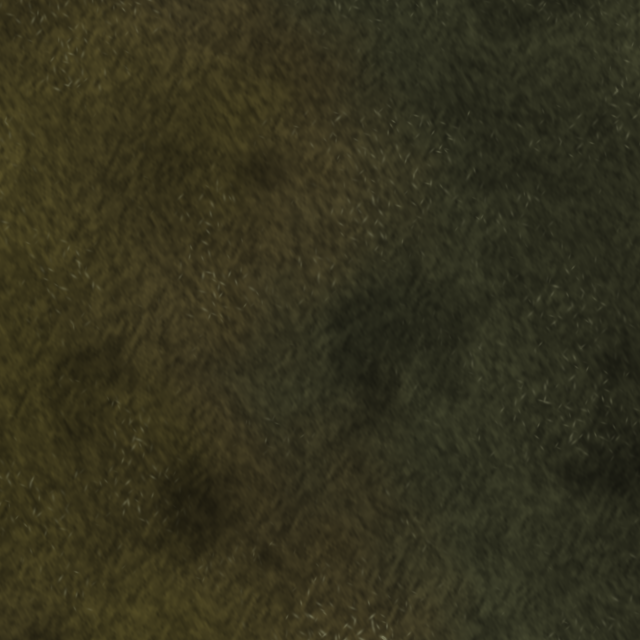
A WebGL 1 fragment shader for this texture:

```glsl
precision highp float;
// Dark mossy earth: olive, umber and green stains under fine grain and pale flecks.
uniform vec2 u_resolution;

const vec3 OLIVE = vec3(0.238, 0.217, 0.104);
const vec3 UMBER = vec3(0.213, 0.191, 0.113);
const vec3 MOSS = vec3(0.183, 0.187, 0.123);
const vec3 PALE = vec3(0.50, 0.50, 0.38);
const float STAIN_CONTRAST = 0.50;
const float GRAIN_CONTRAST = 0.42;
const float FINE_CONTRAST = 0.20;
const float GRAIN_FREQ = 105.0;
const float FLECK_CELLS = 85.0;
const float FLECK_LENGTH = 0.42;   // in fleck cells
const float FLECK_WIDTH = 0.17;
const vec2 DARK_PATCH = vec2(0.32, 0.21);
const vec2 PALE_PATCH = vec2(0.56, 0.03);

float hash(vec2 p) {
  vec3 q = fract(p.xyx * 0.1031);
  q += dot(q, q.yzx + 33.33);
  return fract((q.x + q.y) * q.z);
}

float noise(vec2 p) {
  vec2 i = floor(p);
  vec2 f = fract(p);
  f = f * f * (3.0 - 2.0 * f);
  return mix(mix(hash(i), hash(i + vec2(1.0, 0.0)), f.x),
             mix(hash(i + vec2(0.0, 1.0)), hash(i + 1.0), f.x), f.y);
}

vec2 rotate(vec2 p, float a) {
  float c = cos(a);
  float s = sin(a);
  return vec2(c * p.x + s * p.y, c * p.y - s * p.x);
}

float fbm(vec2 p) {
  float sum = 0.0;
  float amp = 0.53;
  for (int i = 0; i < 4; i++) {
    sum += amp * noise(p);
    p = rotate(p, 0.6) * 2.03 + 17.3;
    amp *= 0.5;
  }
  return sum;
}

// Noise stretched along a direction given by its angle from the vertical.
float streaks(vec2 p, float angle) {
  return noise(rotate(p, angle) * vec2(1.3, 0.65) + 41.0);
}

// Short soft strokes, one per cell, mostly upright with random tilt.
float flecks(vec2 p, float density) {
  vec2 cell = floor(p);
  float sum = 0.0;
  for (int y = -1; y <= 1; y++) {
    for (int x = -1; x <= 1; x++) {
      vec2 id = cell + vec2(float(x), float(y));
      vec2 center = id + vec2(hash(id + 3.1), hash(id + 57.7));
      float tilt = (hash(id + 91.3) - 0.4) * 2.2;
      float size = mix(0.7, 1.2, hash(id + 23.9));
      vec2 d = rotate(p - center, tilt) / (size * vec2(FLECK_WIDTH, FLECK_LENGTH));
      float strength = smoothstep(1.0 - density, 1.25 - density, hash(id + 7.7));
      sum += strength * mix(0.35, 1.0, hash(id + 71.1)) * exp(-dot(d, d));
    }
  }
  return min(sum, 1.0);
}

float patchMask(vec2 p, vec2 center, float radius) {
  return 1.0 - smoothstep(0.25, 1.0, length(p - center) / radius);
}

void main() {
  vec2 uv = gl_FragCoord.xy / u_resolution;
  vec2 warped = uv + 0.10 * (vec2(fbm(uv * 5.0), fbm(uv * 5.0 + 31.0)) - 0.5);

  // Broad stains: warm on the left, green on the right.
  float warmth = 0.55 - warped.x + 0.12 * (0.5 - uv.y) + 0.7 * (fbm(warped * 2.5 + 8.0) - 0.5);
  vec3 color = mix(MOSS, UMBER, smoothstep(-0.15, 0.15, warmth));
  color = mix(color, OLIVE, smoothstep(0.05, 0.40, warmth) * (0.55 + 0.45 * noise(warped * 5.0)));
  float shade = 1.0 + STAIN_CONTRAST * (fbm(warped * 4.0 + 63.0) - 0.5);

  // Soft dark hollows.
  float hollow = smoothstep(0.60, 0.80, fbm(warped * 7.0 + 12.0));
  hollow = max(hollow, patchMask(warped, DARK_PATCH, 0.11));
  shade *= 1.0 - 0.28 * hollow;

  // Fibrous grain in two crossing directions.
  vec2 g = uv * GRAIN_FREQ;
  float crossing = smoothstep(0.3, 0.7, noise(uv * 16.0));
  float grain = mix(streaks(g, 0.55), streaks(g, -0.45), crossing) - 0.5;
  float fine = streaks(g * 2.1 + 19.0, 0.5) - 0.5;
  shade *= 1.0 + GRAIN_CONTRAST * grain + FINE_CONTRAST * fine;

  // Pale flecks gather in loose clusters.
  float cluster = smoothstep(0.42, 0.78, fbm(uv * 9.0 + 77.0));
  float bright = patchMask(warped, PALE_PATCH, 0.13);
  float density = 0.16 + 0.38 * cluster + 0.30 * bright;
  float fleck = flecks(uv * FLECK_CELLS, density);
  float cover = fleck * (0.20 + 0.28 * cluster + 0.40 * bright) * (1.0 - 0.7 * hollow);

  color = mix(color * shade, PALE, min(cover, 0.85));
  gl_FragColor = vec4(color, 1.0);
}
```
